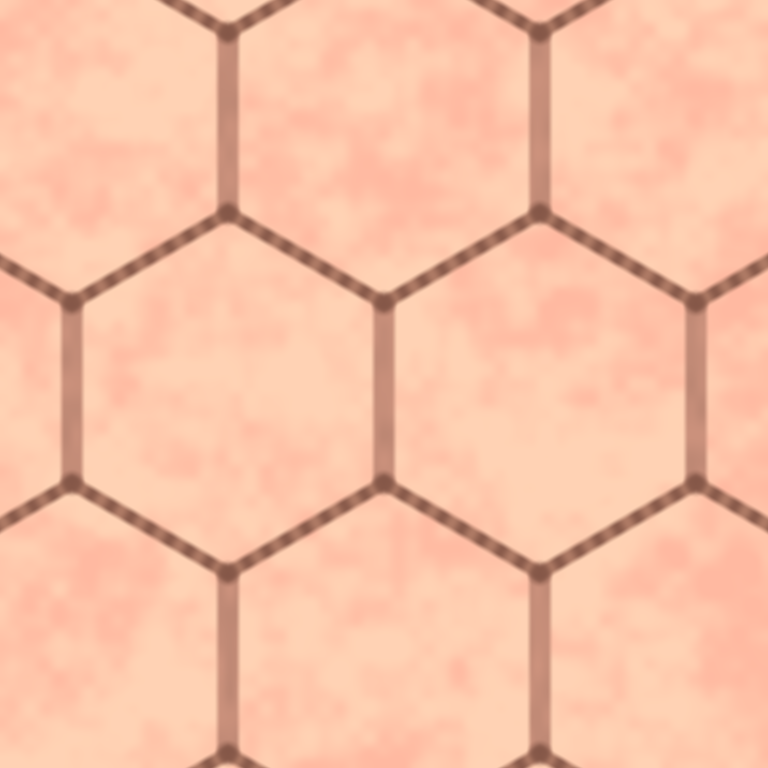
Write a Shadertoy shader that draws this pattern.

```glsl
#define PITCH 0.40625              // cell width, in canvas heights
#define WALL_CENTER vec2(0.5, 0.488)
#define UPRIGHT_HALF 0.034         // half widths, in cell widths
#define SLANT_HALF 0.021
#define KNOT_RADIUS 0.032
#define SOFTNESS 0.011
#define BEADS 8.0                  // dark beads along each slanted wall
#define PEACH vec3(1.00, 0.825, 0.705)
#define BLUSH vec3(1.00, 0.725, 0.63)
#define UPRIGHT_COLOR vec3(0.77, 0.55, 0.47)
#define SLANT_COLOR vec3(0.72, 0.51, 0.42)
#define BEAD_COLOR vec3(0.52, 0.34, 0.28)

const float TAU = 6.2831853;
const float SIDE = 0.57735;        // side of a hexagon of unit width

float hash(vec2 p) {
    vec3 q = fract(p.xyx * 0.1031);
    q += dot(q, q.yzx + 33.33);
    return fract((q.x + q.y) * q.z);
}

float noise(vec2 p) {
    vec2 i = floor(p), f = fract(p);
    f = f * f * (3.0 - 2.0 * f);
    return mix(mix(hash(i), hash(i + vec2(1, 0)), f.x),
               mix(hash(i + vec2(0, 1)), hash(i + vec2(1, 1)), f.x), f.y);
}

// Offset from the centre of the nearest hexagon of unit width
vec2 hexOffset(vec2 p) {
    vec2 period = vec2(1.0, 3.0 * SIDE);
    vec2 a = mod(p + 0.5 * period, period) - 0.5 * period;
    vec2 b = mod(p, period) - 0.5 * period;
    return dot(a, a) < dot(b, b) ? a : b;
}

float mottle(vec2 uv) {
    float n = 0.45 * noise(uv * 8.0 + 17.0)
            + 0.35 * noise(uv * 25.0 + 41.0)
            + 0.20 * noise(uv * 52.0 + 73.0);
    return n + 0.12 * smoothstep(0.65, 1.1, uv.x);
}

void mainImage(out vec4 fragColor, in vec2 fragCoord) {
    vec2 uv = fragCoord / iResolution.y;
    vec2 p = (uv - WALL_CENTER) / PITCH + vec2(0.5, 0.0);
    vec2 g = abs(hexOffset(p));
    float soft = max(SOFTNESS, 1.0 / (iResolution.y * PITCH));

    // Blotchy cell interior
    vec3 color = mix(PEACH, BLUSH, smoothstep(0.32, 0.86, mottle(uv)));

    // Broad pale upright walls
    float upright = 1.0 - smoothstep(-soft, soft, 0.5 - g.x - UPRIGHT_HALF);
    float grain = 0.96 + 0.08 * noise(uv * vec2(70.0, 30.0));
    color = mix(color, UPRIGHT_COLOR * grain, upright);

    // Thin slanted walls, beaded from corner to corner
    vec2 normal = vec2(0.5, 0.8660254);
    float slant = 1.0 - smoothstep(-soft, soft, 0.5 - dot(g, normal) - SLANT_HALF);
    float along = dot(g, vec2(normal.y, -normal.x)) / SIDE + 0.5;
    float bead = 0.5 + 0.5 * cos(TAU * BEADS * along);
    color = mix(color, mix(SLANT_COLOR, BEAD_COLOR, 0.2 + 0.7 * bead), slant);

    // Dark knots where three walls meet
    float corner = min(length(g - vec2(0.0, SIDE)), length(g - vec2(0.5, 0.5 * SIDE)));
    float knot = 1.0 - smoothstep(-1.5 * soft, 1.5 * soft, corner - KNOT_RADIUS);
    color = mix(color, BEAD_COLOR, 0.85 * knot);

    fragColor = vec4(color, 1.0);
}
```
